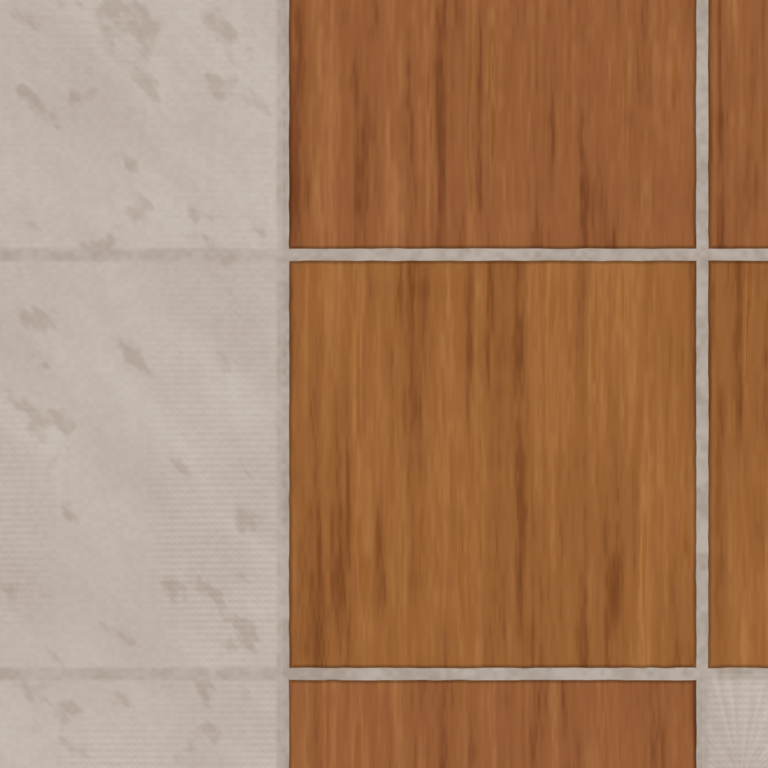
Write a WebGL 1 fragment shader that draws this texture.

```glsl
precision highp float;
// Large square tiles of vertical-grained wood and pale woven stone, set in grey grout.
uniform vec2 u_resolution;

const vec2 GRID_ORIGIN = vec2(0.3685, 0.1224);
const float PITCH = 0.546;
const float GROUT_HALF = 0.0080;

const vec3 WOOD_LIGHT = vec3(0.665, 0.445, 0.265);
const vec3 WOOD_MID = vec3(0.585, 0.370, 0.210);
const vec3 WOOD_DARK = vec3(0.465, 0.270, 0.145);
const vec3 STONE_LIGHT = vec3(0.785, 0.745, 0.705);
const vec3 STONE_DARK = vec3(0.705, 0.645, 0.610);
const vec3 GROUT_LIGHT = vec3(0.720, 0.675, 0.640);
const vec3 GROUT_DARK = vec3(0.650, 0.592, 0.545);

float hash(vec2 p) {
  return fract(sin(dot(p, vec2(127.1, 311.7))) * 43758.55);
}

float noise(vec2 p) {
  vec2 i = floor(p);
  vec2 f = fract(p);
  f = f * f * (3.0 - 2.0 * f);
  return mix(mix(hash(i), hash(i + vec2(1.0, 0.0)), f.x),
             mix(hash(i + vec2(0.0, 1.0)), hash(i + vec2(1.0, 1.0)), f.x), f.y);
}

float fbm(vec2 p) {
  float sum = 0.0;
  float gain = 0.5;
  for (int i = 0; i < 4; i++) {
    sum += gain * noise(p);
    p = p * 2.03 + 17.3;
    gain *= 0.5;
  }
  return sum / 0.9375;
}

// Stretched noise layers form streaks; the tile id shifts grain and tint.
vec3 woodColor(vec2 uv, vec2 id) {
  vec2 p = uv + id * vec2(3.17, 5.71);
  p.x += 0.005 * (noise(p * vec2(6.0, 4.0)) - 0.5);
  float bands = noise(p * vec2(24.0, 1.3));
  float streaks = noise(p * vec2(75.0, 3.5) + 9.0);
  float fibres = noise(p * vec2(190.0, 13.0) + 31.0);
  float pores = noise(p * vec2(330.0, 45.0) + 57.0);
  float tone = 0.28 * bands + 0.34 * streaks + 0.24 * fibres + 0.14 * pores;
  tone = clamp(0.5 + (tone - 0.5) * 1.35 + 0.16 * (fbm(p * 5.0) - 0.5), 0.0, 1.0);
  vec3 color = mix(WOOD_DARK, WOOD_MID, smoothstep(0.05, 0.5, tone));
  color = mix(color, WOOD_LIGHT, smoothstep(0.45, 0.95, tone));
  color -= 0.07 * smoothstep(0.72, 0.95, streaks) * smoothstep(0.4, 0.8, fibres);
  return color + vec3(0.006, 0.008, -0.003) * (1.0 - 2.0 * abs(id.y));
}

// Fine dotted weave, bent slightly so its rows drift across the tile.
float weave(vec2 uv) {
  vec2 p = uv + 0.012 * vec2(noise(uv * 4.0), noise(uv * 3.0 + 8.0));
  vec2 wave = sin(6.2832 * p * vec2(125.0, 118.0));
  return wave.y * (0.65 + 0.35 * wave.x);
}

// Thin rays spreading from a point below the tile.
float fan(vec2 uv) {
  vec2 d = uv - vec2(0.965, -0.02);
  return noise(vec2(atan(d.y, d.x) * 22.0, length(d) * 12.0)) - 0.5;
}

vec3 stoneColor(vec2 uv, vec2 id) {
  vec2 diagonal = vec2(uv.x + uv.y, uv.y - uv.x);
  float clouds = fbm(diagonal * vec2(13.0, 5.0) + id * 4.3);
  float smudge = fbm(diagonal * vec2(24.0, 13.0) + 40.0);
  float tone = 0.58 + 0.8 * (clouds - 0.5) + 0.25 * (noise(uv * 170.0) - 0.5);
  vec3 color = mix(STONE_DARK, STONE_LIGHT, clamp(tone, 0.0, 1.0));
  color -= vec3(0.05, 0.06, 0.065) * smoothstep(0.64, 0.82, smudge);
  float wear = mix(0.25, 1.0, smoothstep(0.75, 0.2, uv.y));
  wear *= smoothstep(0.2, 0.65, noise(uv * 7.0 + 3.0) + 0.6 * uv.x);
  color += 0.021 * wear * weave(uv);
  return color + 0.06 * step(0.5, id.x) * fan(uv);
}

vec3 groutColor(vec2 uv) {
  float mottling = 0.65 * fbm(uv * 23.0) + 0.35 * noise(uv * 130.0);
  return mix(GROUT_DARK, GROUT_LIGHT, smoothstep(0.2, 0.75, mottling));
}

void main() {
  vec2 uv = gl_FragCoord.xy / u_resolution;
  float pixel = 1.0 / min(u_resolution.x, u_resolution.y);

  // Tile index and distance outside the grout edge
  vec2 cell = (uv - GRID_ORIGIN) / PITCH;
  vec2 id = floor(cell);
  vec2 toLine = (0.5 - abs(fract(cell) - 0.5)) * PITCH;
  float wobble = 0.0012 * (noise(uv * 60.0) - 0.5);
  float inset = min(toLine.x, toLine.y) - GROUT_HALF + wobble;

  // Wood fills the middle column and the upper tiles to its right
  float isWood = step(-0.5, id.x) * step(-1.5, id.y - id.x);
  vec3 wood = woodColor(uv, id);
  wood *= mix(0.72, 1.0, smoothstep(0.0, 0.006, inset));
  vec3 stone = stoneColor(uv, id);
  vec3 tile = mix(stone, wood, isWood);

  // Grout blends softly into stone and ends crisply at wood
  float blur = mix(0.0035, max(pixel, 0.0012), isWood);
  float tileMask = smoothstep(-blur, blur, inset);
  vec3 grout = mix(groutColor(uv), stone, 0.3 * (1.0 - isWood));
  gl_FragColor = vec4(mix(grout, tile, tileMask), 1.0);
}
```
